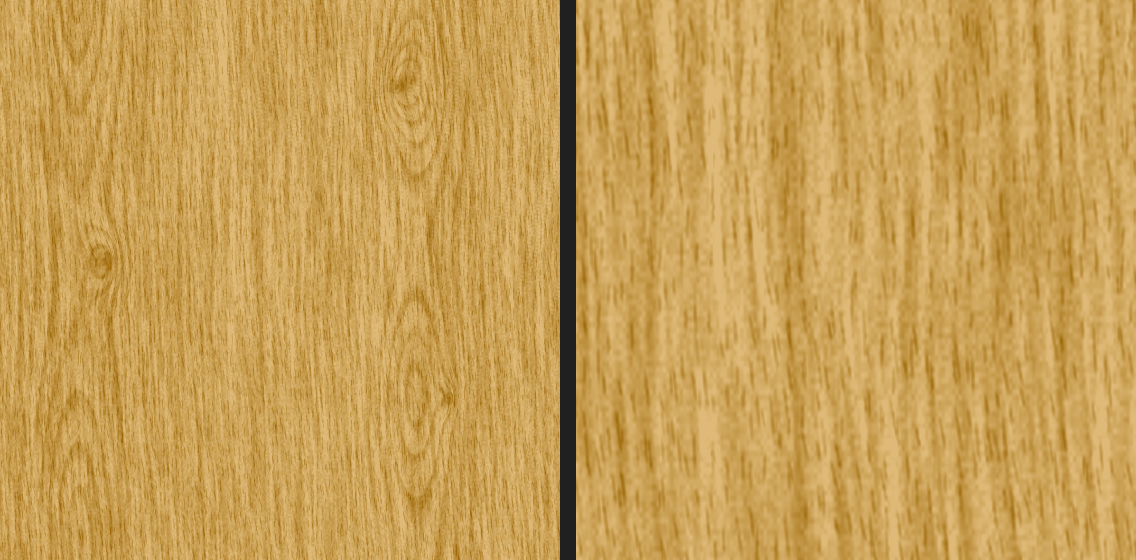
Left, the full canvas; right, a detail of the centre.
This texture is drawn by a WebGL 1 fragment shader. Its source:

```glsl
precision highp float;

uniform vec2 u_resolution;

const float PI = 3.14159;
const vec3 DARK_WOOD = vec3(0.68, 0.49, 0.14);
const vec3 LIGHT_WOOD = vec3(0.85, 0.70, 0.43);
const float LEFT_AXIS = 0.14;
const float RIGHT_AXIS = 0.745;

float hash(vec2 p) {
  return fract(sin(dot(p, vec2(127.1, 311.7))) * 43758.5);
}

float noise(vec2 p) {
  vec2 cell = floor(p);
  vec2 f = fract(p);
  f = f * f * (3.0 - 2.0 * f);
  float low = mix(hash(cell), hash(cell + vec2(1.0, 0.0)), f.x);
  float high = mix(hash(cell + vec2(0.0, 1.0)), hash(cell + vec2(1.0, 1.0)), f.x);
  return mix(low, high, f.y);
}

// Noise centred on zero
float wobble(vec2 p) {
  return noise(p) - 0.5;
}

float bump(vec2 p, vec2 centre, vec2 size) {
  vec2 d = (p - centre) / size;
  return exp(-dot(d, d));
}

// Distance to a growth axis; arch lifts it so contours close into cathedrals
float growth(float x, float axis, float arch) {
  return length(vec2(x - axis, arch));
}

// Late wood: builds up slowly, ends with a crisper edge
float ringLine(float phase) {
  float f = fract(phase);
  float strength = 0.55 + 0.45 * hash(vec2(floor(phase), 3.0));
  return strength * smoothstep(0.4, 0.85, f) * (1.0 - smoothstep(0.87, 1.0, f));
}

// One short tapered slit per cell, randomly placed and tilted
float pores(vec2 p, vec2 size, float seed) {
  vec2 grid = p / size;
  float column = floor(grid.x);
  grid.y += hash(vec2(column, seed)) * 7.0;
  vec2 id = vec2(column, floor(grid.y)) + seed;
  vec2 d = (fract(grid) - 0.5) * size;
  d.x += (hash(id + 5.3) - 0.5) * size.x * 0.4;
  d.x += d.y * mix(-0.04, 0.17, hash(id + 9.1));
  float halfLength = size.y * mix(0.22, 0.48, hash(id + 2.7));
  float taper = 1.0 - smoothstep(0.3, 1.0, abs(d.y) / halfLength);
  float slit = 1.0 - smoothstep(0.0002, 0.0018, abs(d.x));
  return slit * taper * step(0.35, hash(id + 7.9));
}

// Dark core with small concentric rings
float knotEye(vec2 p, vec2 centre, float radius) {
  vec2 d = (p - centre) / radius;
  d += 0.5 * vec2(wobble(p * 130.0), wobble(p * 130.0 + 40.0));
  float r = length(d);
  return exp(-r * r) * (0.85 + 0.25 * sin(r * 9.0));
}

void main() {
  vec2 p = gl_FragCoord.xy / u_resolution;

  // Hand-grown irregularity of the grain
  vec2 q = p;
  q.x += 0.014 * wobble(p * vec2(5.0, 4.0));
  q.x += 0.005 * wobble(p * vec2(18.0, 9.0) + 20.0);

  // Knots push the grain aside
  vec2 knotA = vec2(0.187, 0.534);
  vec2 knotB = vec2(0.710, 0.846);
  vec2 knotC = vec2(0.802, 0.289);
  float pushA = bump(p, knotA, vec2(0.034, 0.052));
  float pushB = bump(p, knotB, vec2(0.034, 0.057));
  float pushC = bump(p, knotC, vec2(0.020, 0.035));
  float flow = q.x - 0.020 * pushA + 0.020 * pushB - 0.010 * pushC;

  // Two cathedral fields that agree between their axes
  float leftArch = 0.075 * sin(PI * (q.y - 0.04));
  float rightArch = 0.060 * sin(PI * (q.y - 0.29) / 0.57);
  float left = growth(q.x, LEFT_AXIS, leftArch) - 0.045 * pushA;
  float right = growth(q.x, RIGHT_AXIS, rightArch) - 0.045 * pushB - 0.024 * pushC;
  float field = mix(left, RIGHT_AXIS - LEFT_AXIS - right, smoothstep(0.32, 0.56, p.x));

  // Growth rings, strongest around the axes
  float axisDistance = min(abs(p.x - LEFT_AXIS), abs(p.x - RIGHT_AXIS));
  float figure = 1.0 - smoothstep(0.05, 0.17, axisDistance);
  float phase = field * 54.0 + 0.7 * wobble(vec2(field * 24.0, p.y * 1.5));
  float ring = ringLine(phase) * mix(0.35, 1.0, figure);

  // Long streaks, fine fibres and surface grain
  float broad = wobble(vec2(flow * 28.0, p.y * 0.9));
  float streak = wobble(vec2(flow * 120.0, p.y * 2.0) + 60.0) * mix(1.0, 0.5, figure);
  float lean = flow + 0.05 * p.y;
  float fibre = wobble(vec2(lean * 260.0, p.y * 17.0));
  float speck = wobble(p * vec2(500.0, 300.0));
  float pore = max(pores(vec2(flow, p.y), vec2(0.009, 0.040), 11.0),
                   pores(vec2(flow + 0.004, p.y), vec2(0.0075, 0.029), 37.0));
  float eye = knotEye(p, knotA, 0.018) + knotEye(p, knotB, 0.013)
            + 0.7 * knotEye(p, knotC, 0.011);

  float tone = 0.81 - 0.03 * figure;
  tone += 0.24 * broad + 0.32 * streak + 0.72 * fibre + 0.44 * speck;
  tone -= 0.50 * ring + 0.50 * pore + 0.95 * eye;
  gl_FragColor = vec4(mix(DARK_WOOD, LIGHT_WOOD, clamp(tone, -0.4, 1.12)), 1.0);
}
```
